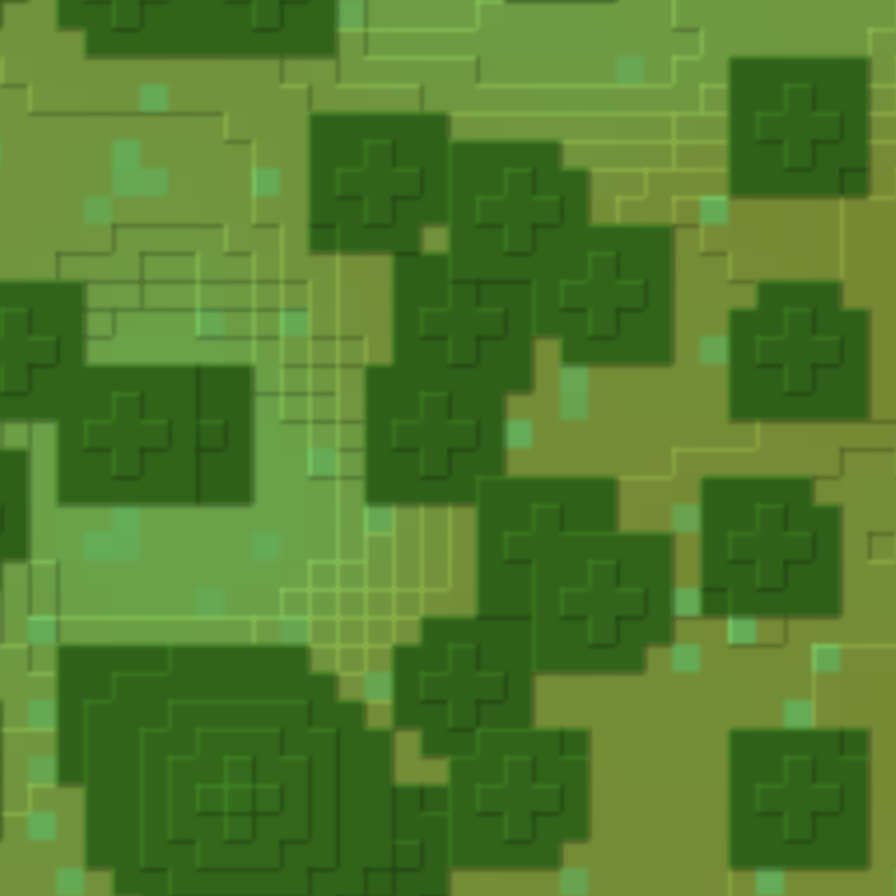
This pattern is drawn by a three.js fragment shader. Its source:

```glsl
// Blocky woodland seen from above: square tree crowns on terraced grass with bevelled steps.
#define CELLS 32.0        // blocks across the canvas
#define TREE_GRID 6.0     // blocks per tree plot
#define TREE_JITTER 5.0   // wander of a tree inside its plot, in blocks
#define TREE_SHARE 0.86   // share of plots that hold a tree
#define BIG_PLOT vec2(1.0, 0.0)  // plot of the one broad crown
#define LEVELS 9.0        // terraces in the ground
#define TUFT_SHARE 0.055  // share of grass blocks with a mint tuft
#define SOFTNESS 0.16     // half width of a colour border, in blocks
#define BEVEL_WIDTH 0.10
#define BEVEL_LIGHT 0.15
#define BEVEL_DARK 0.18

varying vec2 vUv;

const vec3 LEAF = vec3(0.188, 0.382, 0.098);
const vec3 OLIVE = vec3(0.465, 0.535, 0.200);
const vec3 MEADOW = vec3(0.415, 0.635, 0.285);
const vec3 MINT = vec3(0.390, 0.680, 0.345);

float hash(vec2 p) {
  vec3 q = fract(vec3(p.xyx) * 0.1031);
  q += dot(q, q.yzx + 33.33);
  return fract((q.x + q.y) * q.z);
}

float noise(vec2 p) {
  vec2 i = floor(p), f = fract(p);
  f = f * f * (3.0 - 2.0 * f);
  return mix(mix(hash(i), hash(i + vec2(1.0, 0.0)), f.x),
             mix(hash(i + vec2(0.0, 1.0)), hash(i + 1.0), f.x), f.y);
}

// Ground relief from 0 (green hollow) to 1 (dry rise)
float relief(vec2 uv) {
  float westHollow = 1.0 - smoothstep(0.08, 0.34, length(uv - vec2(0.20, 0.45)));
  float northHollow = 1.0 - smoothstep(0.10, 0.30, length((uv - vec2(0.78, 1.05)) * vec2(0.5, 1.0)));
  float r = 0.76 + 0.34 * (noise(uv * 5.0 + 7.0) - 0.5) + 0.35 * (uv.x - 0.5);
  return clamp(r - 0.70 * westHollow - 0.65 * northHollow, 0.0, 1.0);
}

// Height of one crown at an offset from its trunk, or 0 outside it
float crown(vec2 offset, vec2 plot) {
  vec2 a = abs(offset);
  float reach = max(a.x, a.y);
  float base = 20.0 + floor(3.0 * hash(plot + 51.7));
  float cross3 = (a.x + a.y < 1.5) ? 1.0 : 0.0;
  if (plot == BIG_PLOT) {
    float d = max(reach, 0.7 * (a.x + a.y)) / 5.3;
    return d < 1.0 ? base + floor(4.0 * (1.0 - d)) + cross3 : 0.0;
  }
  if (reach > 2.5) return 0.0;
  // Corners may be missing or lie one step lower
  if (min(a.x, a.y) > 1.5) {
    float chance = hash(plot * 3.0 + offset + 90.0);
    if (chance < 0.25) return 0.0;
    if (chance < 0.40) return base - 1.0;
  }
  return base + cross3;
}

float canopy(vec2 block) {
  vec2 home = floor(block / TREE_GRID);
  float top = 0.0;
  for (int j = -1; j <= 1; j++) {
    for (int i = -1; i <= 1; i++) {
      vec2 plot = home + vec2(float(i), float(j));
      if (hash(plot + 13.1) > TREE_SHARE && plot != BIG_PLOT) continue;
      vec2 jitter = floor(TREE_JITTER * vec2(hash(plot + 3.7), hash(plot + 28.9)));
      top = max(top, crown(block - plot * TREE_GRID - jitter, plot));
    }
  }
  return top;
}

// Colour in rgb and height in a of one block
vec4 surface(vec2 block) {
  float top = canopy(block);
  if (top > 0.0) return vec4(LEAF * (1.0 + 0.018 * (top - 21.0)), top);
  float r = relief((block + 0.5) / CELLS);
  vec3 grass = mix(MEADOW, OLIVE, r);
  float tuft = step(hash(block + 171.3), TUFT_SHARE);
  grass = mix(grass, MINT, tuft * mix(0.6, 1.0, hash(block + 64.2)));
  return vec4(grass, floor(LEVELS * r));
}

float rise(vec4 from, vec4 to) {
  return clamp(to.a - from.a, -1.0, 1.0);
}

void main() {
  // The four blocks around the nearest block corner
  vec2 p = vUv * CELLS;
  vec2 corner = floor(p + 0.5);
  vec2 d = p - corner;
  vec4 sw = surface(corner - 1.0);
  vec4 se = surface(corner - vec2(0.0, 1.0));
  vec4 nw = surface(corner - vec2(1.0, 0.0));
  vec4 ne = surface(corner);

  vec2 w = smoothstep(-SOFTNESS, SOFTNESS, d);
  vec3 color = mix(mix(sw.rgb, se.rgb, w.x), mix(nw.rgb, ne.rgb, w.x), w.y);

  // Bevels lit from the upper left
  vec2 slope = vec2(mix(rise(sw, se), rise(nw, ne), w.y),
                    mix(rise(nw, sw), rise(ne, se), w.x));
  vec2 q = (d - vec2(0.07, -0.07)) / BEVEL_WIDTH;
  float shade = clamp(dot(slope, exp(-q * q)), -1.2, 1.2);
  color *= 1.0 + shade * (shade > 0.0 ? BEVEL_LIGHT : BEVEL_DARK);
  gl_FragColor = vec4(color, 1.0);
}
```
